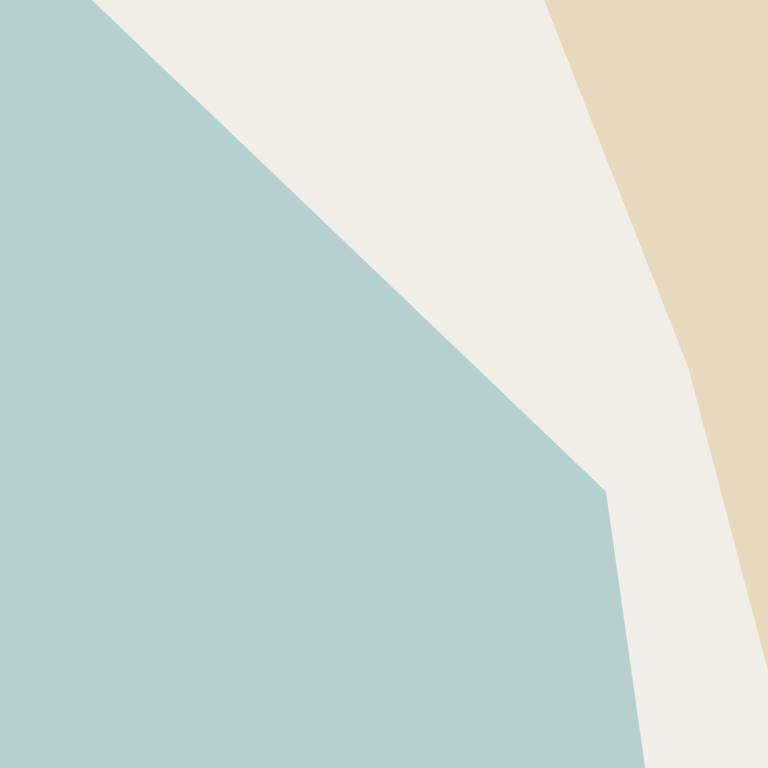
Give the GLSL for this background, as a Shadertoy shader.

```glsl
// Flat paper-cut backdrop: a teal facet and a sand facet parted by a cream band.

#define TEAL  vec3(0.710, 0.816, 0.816)
#define CREAM vec3(0.945, 0.933, 0.906)
#define SAND  vec3(0.910, 0.847, 0.741)

// Corners of each facet edge, from top to bottom
#define TEAL_TOP    vec2(0.1195, 1.0)
#define TEAL_CORNER vec2(0.7890, 0.3600)
#define TEAL_FOOT   vec2(0.8400, 0.0)
#define SAND_TOP    vec2(0.7085, 1.0)
#define SAND_CORNER vec2(0.8960, 0.5220)
#define SAND_FOOT   vec2(1.0, 0.1265)

#define EDGE_PIXELS 1.2

// Signed distance to the line from top to foot, positive on its right side
float rightOfLine(vec2 p, vec2 top, vec2 foot) {
    vec2 along = normalize(foot - top);
    return dot(p - top, vec2(-along.y, along.x));
}

// Signed distance to a bent edge whose right side is the union of two half-planes
float rightOfBend(vec2 p, vec2 top, vec2 corner, vec2 foot) {
    return max(rightOfLine(p, top, corner), rightOfLine(p, corner, foot));
}

// Antialiased coverage of the positive side
float coverage(float dist) {
    float width = EDGE_PIXELS / min(iResolution.x, iResolution.y);
    return clamp(dist / width + 0.5, 0.0, 1.0);
}

void mainImage(out vec4 fragColor, in vec2 fragCoord) {
    vec2 p = fragCoord / iResolution.xy;

    float creamEdge = rightOfBend(p, TEAL_TOP, TEAL_CORNER, TEAL_FOOT);
    float sandEdge = rightOfBend(p, SAND_TOP, SAND_CORNER, SAND_FOOT);

    // Layer the facets from left to right
    vec3 color = mix(TEAL, CREAM, coverage(creamEdge));
    color = mix(color, SAND, coverage(sandEdge));

    fragColor = vec4(color, 1.0);
}
```
